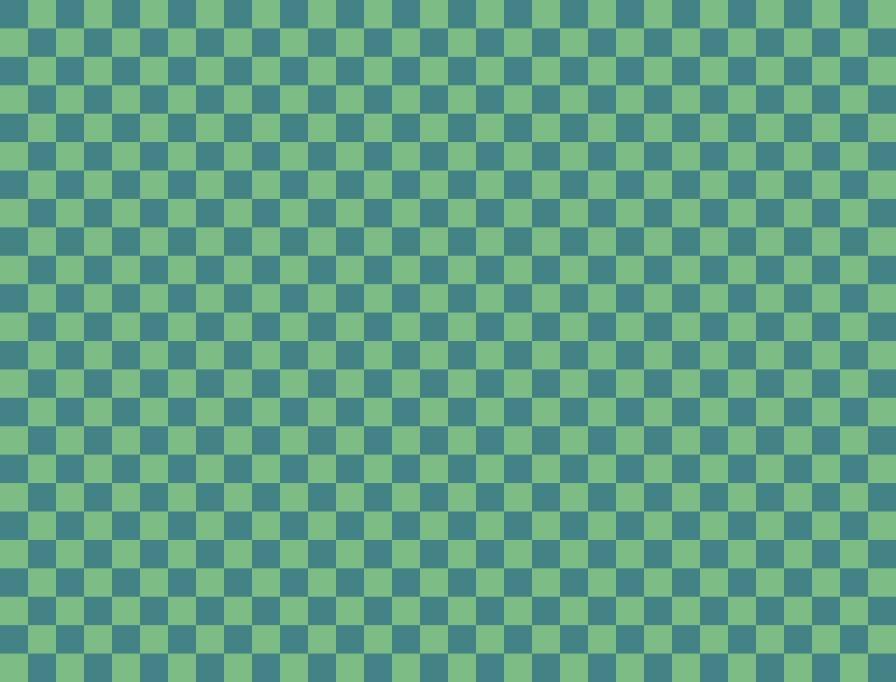
Write a Shadertoy shader that draws this pattern.

```glsl
// Two-tone checkerboard of flat green and teal cells, 32 across and 24 down.

// Square wave per axis: +1 in even cells, -1 in odd ones, box-filtered over one pixel.
vec2 cellSign(vec2 cell, vec2 pixelSize) {
    vec2 edgeDistance = abs(mod(cell - 0.5, 2.0) - 1.0) - 0.5;
    return clamp(2.0 * edgeDistance / pixelSize, -1.0, 1.0);
}

void mainImage(out vec4 fragColor, in vec2 fragCoord) {
    // Even cell counts keep both pairs of opposite edges seamless.
    vec2 cellsPerPixel = vec2(32.0, 24.0) / iResolution.xy;
    vec2 parity = cellSign(fragCoord * cellsPerPixel, cellsPerPixel);

    // The product of both waves is the checker; the lower left cell is light.
    float lightCoverage = 0.5 + 0.5 * parity.x * parity.y;

    vec3 teal = vec3(0.263, 0.51, 0.52);
    vec3 green = vec3(0.49, 0.74, 0.52);
    fragColor = vec4(mix(teal, green, lightCoverage), 1.0);
}
```
